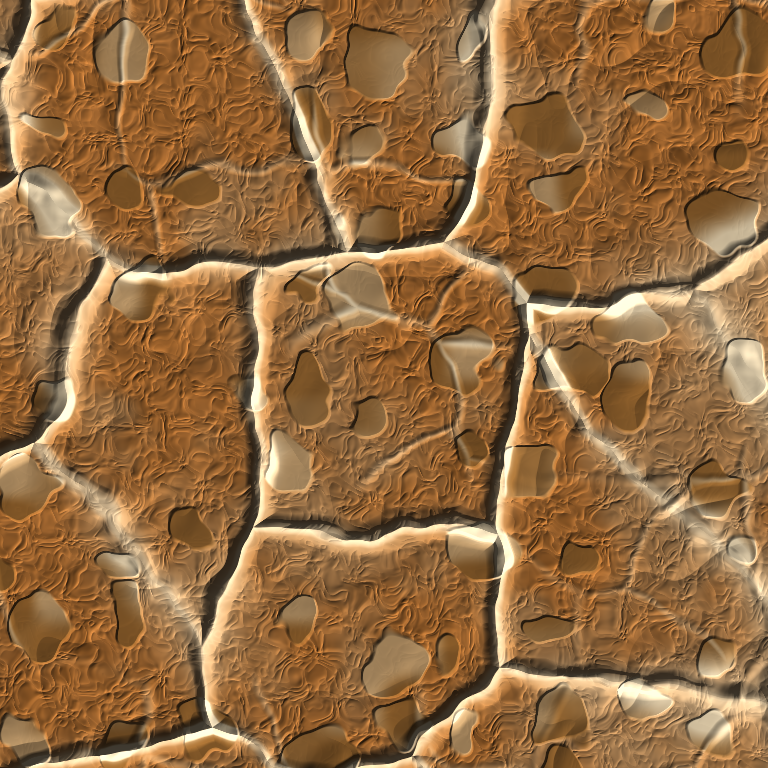
Write a Shadertoy shader that draws this texture.

```glsl
// Weathered rust-brown crust split by pale mineral veins, lit from the upper left.

vec2 hash2(vec2 p) {
    vec3 q = fract((p.xyx + 57.0) * vec3(0.1031, 0.1030, 0.0973));
    q += dot(q, q.yzx + 33.33);
    return fract((q.xx + q.yz) * q.zy);
}

float noise(vec2 p) {
    vec2 i = floor(p), f = fract(p);
    vec2 u = f * f * f * (f * (f * 6.0 - 15.0) + 10.0);
    return mix(mix(hash2(i).x, hash2(i + vec2(1, 0)).x, u.x),
               mix(hash2(i + vec2(0, 1)).x, hash2(i + 1.0).x, u.x), u.y);
}

vec2 noise2(vec2 p) {
    return vec2(noise(p), noise(p + 31.7)) - 0.5;
}

float fbm(vec2 p) {
    return 0.55 * noise(p) + 0.3 * noise(p * 2.1 + 11.0) + 0.15 * noise(p * 4.3 + 23.0);
}

float ridge(vec2 p) {
    return 1.0 - abs(2.0 * noise(p) - 1.0);
}

// Distance to the nearest Voronoi border, in cells
float borderDistance(vec2 p) {
    vec2 cell = floor(p), f = fract(p), nearest = vec2(0), home = vec2(0);
    float best = 9.0;
    for (int y = -1; y <= 1; y++)
    for (int x = -1; x <= 1; x++) {
        vec2 o = vec2(x, y), r = o + 0.1 + 0.8 * hash2(cell + o) - f;
        if (dot(r, r) < best) { best = dot(r, r); nearest = r; home = o; }
    }
    float border = 9.0;
    for (int y = -2; y <= 2; y++)
    for (int x = -2; x <= 2; x++) {
        vec2 o = home + vec2(x, y), r = o + 0.1 + 0.8 * hash2(cell + o) - f;
        vec2 gap = r - nearest;
        if (dot(gap, gap) > 1e-4) border = min(border, dot(0.5 * (r + nearest), normalize(gap)));
    }
    return border;
}

// Scattered smooth flakes where the crust has come off
float flakes(vec2 p) {
    vec2 cell = floor(p), f = fract(p);
    float mask = 0.0;
    for (int y = -1; y <= 1; y++)
    for (int x = -1; x <= 1; x++) {
        vec2 o = vec2(x, y), kind = hash2(cell + o + 130.0);
        float radius = kind.x < 0.68 ? mix(0.2, 0.42, kind.y) : 0.0;
        float d = length(o + 0.2 + 0.6 * hash2(cell + o + 70.0) - f);
        mask = max(mask, smoothstep(0.0, 0.05, radius - d));
    }
    return mask;
}

// Fine curled crust
float wrinkles(vec2 p) {
    p += noise2(p * 40.0) * 0.025;
    return 0.6 * ridge(p * 62.0) + 0.4 * ridge(mat2(0.8, 0.6, -0.6, 0.8) * p * 125.0);
}

// Returns height, pale mineral amount, flake mask and crust wrinkles
vec4 surface(vec2 p) {
    vec2 bend = vec2(fbm(p * 5.0), fbm(p * 5.0 + 40.0)) - 0.5;
    vec2 fray = noise2(p * 48.0);
    float vein = borderDistance((p + bend * 0.07 + fray * 0.005) * 3.0) / 3.0;
    float crack = borderDistance((p + bend * 0.12 + fray * 0.006) * 5.0 + 20.0) / 5.0;

    float spread = smoothstep(0.38, 0.72, fbm(p * 3.2 + 70.0));
    float halo = exp(-vein / mix(0.009, 0.05, spread));
    float core = 1.0 - smoothstep(0.002, 0.016, vein);
    float groove = 1.0 - smoothstep(0.0, 0.022, vein);
    float cliff = smoothstep(0.012, 0.007, vein) * smoothstep(0.35, 0.7, noise(p * 6.0 + 5.0));
    float crease = smoothstep(0.4, 0.7, noise(p * 4.0 + 15.0)) * (1.0 - smoothstep(0.0, 0.011, crack));

    float flake = flakes((p + noise2(p * 21.0) * 0.035 + fray * 0.012) * 9.0);
    float crust = wrinkles(p);
    float pale = max(0.8 * core, 0.8 * halo);
    float roughness = (1.0 - 0.93 * flake) * (1.0 - 0.75 * pale);

    float height = 0.0028 * crust * roughness - 0.0018 * flake;
    height -= 0.009 * groove + 0.0035 * cliff + 0.006 * halo + 0.0025 * crease;
    height += 0.005 * ridge(p * 12.0 + bend * 3.0);
    return vec4(height, max(pale, 0.3 * crease), flake, crust);
}

void mainImage(out vec4 fragColor, in vec2 fragCoord) {
    vec2 p = fragCoord / iResolution.y;
    float reach = 0.0015;
    vec4 s = surface(p);
    float slope = (s.x - surface(p + reach * normalize(vec2(-1, 1))).x) / reach;

    // Rusty crust with greyish dust
    vec3 cream = vec3(0.83, 0.765, 0.64);
    vec3 color = mix(vec3(0.44, 0.27, 0.11), vec3(0.63, 0.40, 0.19), s.w);
    float dust = smoothstep(0.42, 0.75, fbm(p * 7.0 + 90.0));
    color = mix(color, vec3(0.56, 0.45, 0.32), 0.55 * dust);
    color = mix(color, cream, s.y * mix(0.8, 1.0, s.w));

    // Bare flakes turn pale close to the veins
    float bleach = smoothstep(0.1, 0.5, s.y) + 0.45 * smoothstep(0.4, 0.8, noise(p * 13.0 + 8.0));
    vec3 bare = mix(vec3(0.46, 0.31, 0.14), cream, min(bleach, 1.0));
    color = mix(color, bare, 0.9 * s.z);

    color *= clamp(0.99 + slope, 0.3, 1.45);
    fragColor = vec4(clamp(color, 0.0, 1.0), 1.0);
}
```
